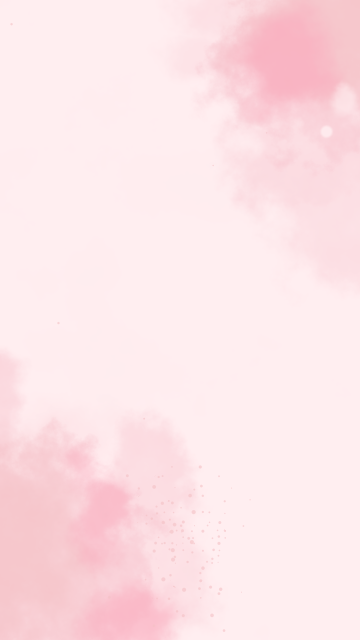
Reproduce this background procedurally as a WebGL 2 fragment shader.

```glsl
#version 300 es
precision highp float;
// Pale blush paper with pink watercolour washes in two opposite corners.
uniform vec2 u_resolution;
out vec4 outColor;

const vec3 PAPER = vec3(1.0, 0.932, 0.940);
const vec3 BLUSH = vec3(0.978, 0.815, 0.845);
const vec3 DUSTY = vec3(0.955, 0.755, 0.770);
const vec3 ROSE  = vec3(0.980, 0.680, 0.750);

float hash(vec2 p) {
  vec3 q = fract(p.xyx * 0.1031);
  q += dot(q, q.yzx + 33.33);
  return fract((q.x + q.y) * q.z);
}

float noise(vec2 p) {
  vec2 i = floor(p), f = fract(p);
  f = f * f * (3.0 - 2.0 * f);
  float low = mix(hash(i), hash(i + vec2(1, 0)), f.x);
  float high = mix(hash(i + vec2(0, 1)), hash(i + vec2(1, 1)), f.x);
  return mix(low, high, f.y);
}

// Fractal noise centred on zero.
float fbm(vec2 p) {
  float sum = 0.0, amp = 0.5;
  for (int i = 0; i < 6; i++) {
    sum += amp * (noise(p) - 0.5);
    p = mat2(1.6, 1.2, -1.2, 1.6) * p + 17.3;
    amp *= 0.55;
  }
  return sum;
}

// Elliptical pool of pigment; grain frays its border.
float wash(vec2 p, vec2 centre, vec2 radius, float soft, float grain) {
  float inside = 1.0 - length((p - centre) / radius) + grain;
  return smoothstep(-soft, soft, inside);
}

float disc(vec2 p, vec2 centre, float radius, float blur) {
  return 1.0 - smoothstep(radius - blur, radius + blur, length(p - centre));
}

// One random droplet per cell, kept where density is high.
float droplets(vec2 p, float cell, float density, float blur) {
  vec2 id = floor(p / cell);
  vec2 centre = (id + 0.3 + 0.4 * vec2(hash(id + 3.1), hash(id + 8.7))) * cell;
  float radius = cell * mix(0.07, 0.22, hash(id + 21.4));
  return disc(p, centre, radius, blur) * step(hash(id + 40.2), density);
}

vec3 upperCorner(vec3 col, vec2 p, float grain) {
  float pale = wash(p, vec2(0.87, 1.62), vec2(0.26, 0.30), 0.30, grain);
  pale = max(pale, 0.65 * wash(p, vec2(0.88, 1.37), vec2(0.23, 0.19), 0.35, grain));
  pale = max(pale, 0.52 * wash(p, vec2(0.97, 1.16), vec2(0.20, 0.20), 0.35, grain));
  pale = max(pale, 0.38 * wash(p, vec2(0.56, 1.63), vec2(0.09, 0.07), 0.45, grain));
  pale = max(pale, 0.50 * wash(p, vec2(0.66, 1.76), vec2(0.15, 0.10), 0.50, grain));
  col = mix(col, BLUSH, pale * (0.9 + 0.5 * grain));
  col = mix(col, DUSTY, 0.65 * wash(p, vec2(0.92, 1.70), vec2(0.23, 0.20), 0.45, grain));
  return mix(col, ROSE, 0.75 * wash(p, vec2(0.80, 1.60), vec2(0.11, 0.13), 0.65, grain));
}

vec3 lowerCorner(vec3 col, vec2 p, float grain) {
  float pale = wash(p, vec2(0.12, 0.24), vec2(0.32, 0.31), 0.28, grain);
  pale = max(pale, 0.62 * wash(p, vec2(0.40, 0.42), vec2(0.12, 0.18), 0.30, grain));
  pale = max(pale, 0.50 * wash(p, vec2(0.46, 0.19), vec2(0.13, 0.20), 0.40, grain));
  pale = max(pale, 0.75 * wash(p, vec2(-0.02, 0.64), vec2(0.09, 0.13), 0.40, grain));
  pale = max(pale, 0.28 * wash(p, vec2(0.15, 0.56), vec2(0.20, 0.10), 0.60, grain));
  col = mix(col, BLUSH, pale * (0.9 + 0.5 * grain));
  col = mix(col, DUSTY, 0.65 * wash(p, vec2(0.04, 0.25), vec2(0.20, 0.25), 0.65, grain));
  col = mix(col, ROSE, 0.55 * wash(p, vec2(0.29, 0.36), vec2(0.07, 0.12), 0.50, grain));
  col = mix(col, ROSE, 0.40 * wash(p, vec2(0.22, 0.47), vec2(0.06, 0.05), 0.60, grain));
  return mix(col, ROSE, 0.65 * wash(p, vec2(0.38, 0.05), vec2(0.11, 0.10), 0.60, grain));
}

void main() {
  // Canvas units: width 1, height 16/9.
  vec2 p = gl_FragCoord.xy / u_resolution * vec2(1.0, 16.0 / 9.0);
  float blur = 0.7 / u_resolution.x;

  // Bend the washes and fray their borders.
  vec2 bent = p + 0.09 * vec2(fbm(p * 7.0), fbm(p * 7.0 + 31.0));
  float grain = 0.85 * fbm(p * 13.0 + 5.0);

  vec3 col = PAPER + 0.008 * fbm(p * 4.0);
  col = upperCorner(col, bent, grain);
  col = lowerCorner(col, bent, grain);

  // Fine splatter beside the lower wash.
  float spread = exp(-dot((p - vec2(0.51, 0.27)) / vec2(0.12, 0.15),
                          (p - vec2(0.51, 0.27)) / vec2(0.12, 0.15)));
  float spots = droplets(p, 0.026, 0.50 * spread, blur);
  spots = max(spots, droplets(p + 0.37, 0.017, 0.30 * spread, blur));
  col = mix(col, DUSTY, 0.60 * spots);

  // Lifted pale blooms in the upper wash.
  col = mix(col, PAPER, 0.65 * wash(bent, vec2(0.954, 1.495), vec2(0.032, 0.036), 0.5, grain));
  col = mix(col, PAPER, 0.85 * disc(p, vec2(0.907, 1.412), 0.016, blur + 0.003));
  outColor = vec4(col, 1.0);
}
```
